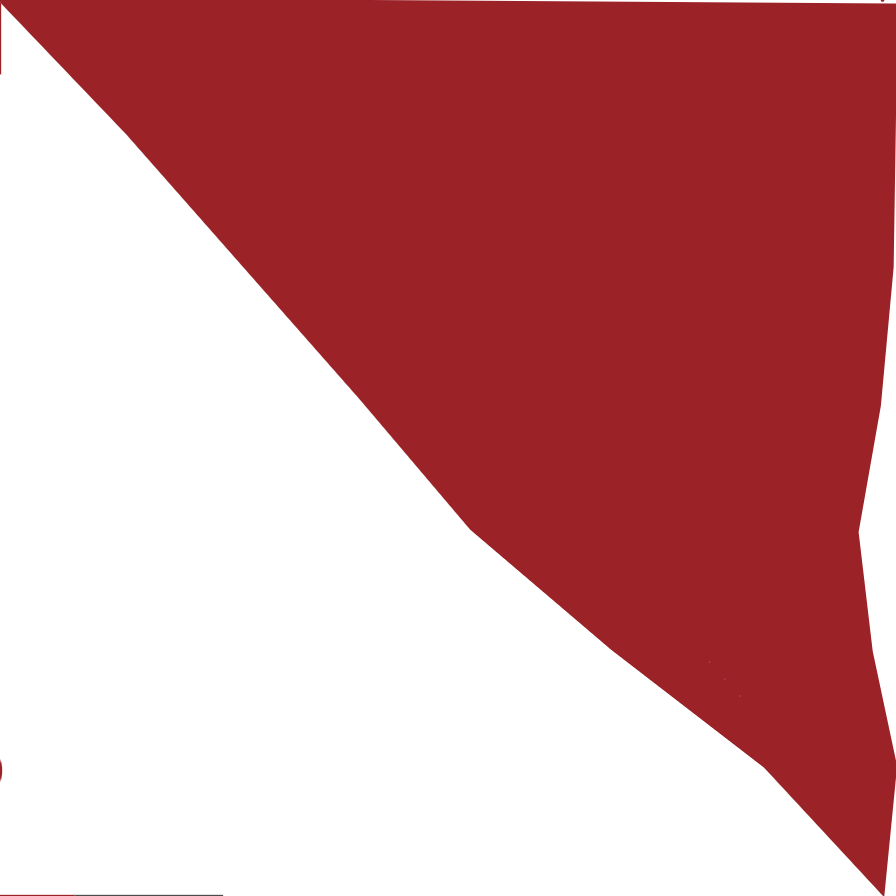
Give the GLSL for this background, as a Shadertoy shader.

```glsl
// A deep red sail-like shape on white, bounded by two bent edges and a tilted top.
// Each edge is a straight line plus hinges that change its slope at given depths;
// thin slivers and specks along the border are boxes and discs.

const vec3 WHITE = vec3(1.0);
const vec3 RED = vec3(0.608, 0.133, 0.153);
const vec3 DARK = vec3(0.30, 0.29, 0.30);

// Adds a slope change below a given depth.
float hinge(float depth, float knot, float bend) {
    return bend * max(depth - knot, 0.0);
}

// Horizontal position of the long diagonal edge.
float leftEdge(float depth) {
    return 0.956 * (depth - 0.0026)
        + hinge(depth, 0.1497, -0.075)
        + hinge(depth, 0.4453, -0.033)
        + hinge(depth, 0.5911, 0.326)
        + hinge(depth, 0.7253, 0.123)
        + hinge(depth, 0.8568, -0.370);
}

// Horizontal position of the notched right edge.
float rightEdge(float depth) {
    return 1.002 - 0.0155 * depth
        + hinge(depth, 0.2982, -0.0768)
        + hinge(depth, 0.4531, -0.0840)
        + hinge(depth, 0.5938, 0.2945)
        + hinge(depth, 0.7266, 0.0942)
        + hinge(depth, 0.8550, -0.3110);
}

// Signed distance to a box given by two corners, negative inside.
float boxDistance(vec2 p, vec2 low, vec2 high) {
    vec2 d = abs(p - 0.5 * (low + high)) - 0.5 * (high - low);
    return length(max(d, 0.0)) + min(max(d.x, d.y), 0.0);
}

// Smooth fill: one inside, zero outside.
float coverage(float dist, float pixel) {
    return clamp(0.5 - dist / pixel, 0.0, 1.0);
}

void mainImage(out vec4 fragColor, in vec2 fragCoord) {
    // x runs right and y runs down from the top edge
    vec2 p = fragCoord / iResolution.xy;
    p.y = 1.0 - p.y;
    float pixel = 1.0 / min(iResolution.x, iResolution.y);

    // Main shape
    float diagonal = 0.72 * (leftEdge(p.y) - p.x);
    float side = p.x - rightEdge(p.y);
    float top = 0.0067 * (p.x - 0.414) - p.y;
    float shape = coverage(diagonal, pixel) * coverage(side, pixel)
        * coverage(top, pixel);
    vec3 color = mix(WHITE, RED, shape);

    // Slivers on the left and bottom borders
    float leftSliver = boxDistance(p, vec2(-0.02, 0.003), vec2(0.0013, 0.083));
    float bottomRed = boxDistance(p, vec2(-0.02, 0.9987), vec2(0.083, 1.02));
    float bottomDark = boxDistance(p, vec2(0.083, 0.9987), vec2(0.249, 1.02));
    color = mix(color, DARK, coverage(bottomDark, pixel));
    color = mix(color, RED, coverage(min(leftSliver, bottomRed), pixel));

    // Small bulge on the left and speck at the top right
    float bulge = length((p - vec2(0.0, 0.860)) * vec2(4.5, 1.0)) - 0.011;
    float speck = length(p - vec2(0.985, 0.0)) - 0.002;
    color = mix(color, RED, coverage(min(bulge / 4.5, speck), pixel));

    // Faint pinholes near the lower diagonal
    for (int i = 0; i < 3; i++) {
        vec2 center = vec2(0.792, 0.739) + float(i) * vec2(0.017, 0.0189);
        float hole = length(p - center) - 0.0006;
        color = mix(color, WHITE, 0.3 * coverage(hole, pixel));
    }

    fragColor = vec4(color, 1.0);
}
```
